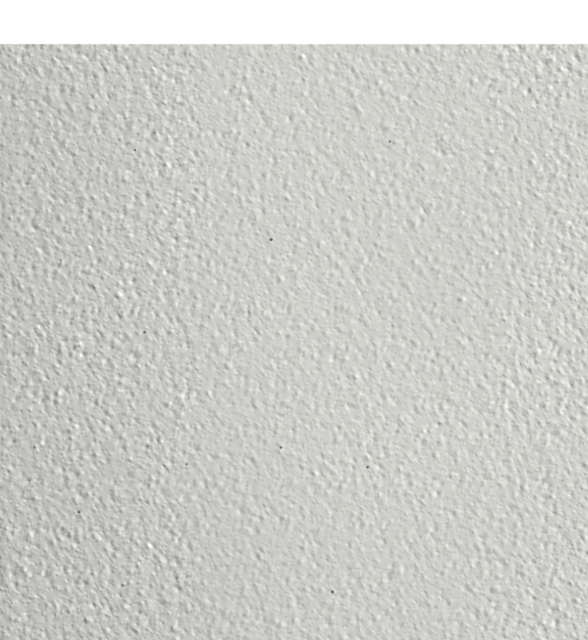
Reproduce this texture procedurally as a Shadertoy shader.

```glsl
#define WALL_TOP 0.931
#define COARSE_GRAINS 100.0
#define FINE_GRAINS 178.0
#define FINE_WEIGHT 0.7
#define CONTRAST 0.038
#define SHADOW_GAIN 1.2
#define SEAM_X 0.31
#define SPECK_CELLS 6.0
#define SPECK_RADIUS 0.0022
#define LIGHT_DIR vec2(0.93, 0.37)
#define SHADED_PAINT vec3(0.758, 0.756, 0.740)
#define LIT_PAINT vec3(0.813, 0.813, 0.795)

vec3 hash3(vec2 cell) {
    vec3 h = fract(cell.xyx * vec3(0.1031, 0.1030, 0.0973));
    h += dot(h, h.yxz + 33.33);
    return fract((h.xxy + h.yzz) * h.zyx);
}

// Slope towards the light of a cellular field of raised and sunken bumps
float bumpSlope(vec2 p, vec2 lightDir) {
    const float falloff = 5.0;
    vec2 cell = floor(p);
    float slope = 0.0;
    for (int y = -1; y <= 1; y++) {
        for (int x = -1; x <= 1; x++) {
            vec2 neighbour = cell + vec2(x, y);
            vec3 rnd = hash3(neighbour);
            vec2 d = p - neighbour - rnd.xy;
            float height = 2.0 * rnd.z - 1.0;
            height *= 0.5 + 0.75 * abs(height);
            slope += height * exp(-falloff * dot(d, d)) * dot(d, lightDir);
        }
    }
    return 2.4 * falloff * slope;
}

// Slow variation from layered sines, about -1 to 1
float patches(vec2 p) {
    float wave = sin(p.x * 9.0 + 2.0 * sin(p.y * 7.0));
    wave += sin(p.y * 13.0 - p.x * 6.0 + 1.7 * sin(p.x * 11.0));
    return 0.5 * wave;
}

// Coverage of rare dark pinholes, kept away from the cell borders
float specks(vec2 p, float pixel) {
    vec2 cell = floor(p * SPECK_CELLS);
    vec3 rnd = hash3(cell + 71.0);
    vec2 centre = (cell + 0.1 + 0.8 * rnd.xy) / SPECK_CELLS;
    float radius = SPECK_RADIUS * (0.6 + 0.6 * fract(rnd.z * 17.0));
    float disc = 1.0 - smoothstep(radius - pixel, radius + pixel, length(p - centre));
    return disc * step(0.6, rnd.z);
}

void mainImage(out vec4 fragColor, in vec2 fragCoord) {
    vec2 p = fragCoord / iResolution.y;
    float pixel = 1.0 / iResolution.y;
    float width = iResolution.x / iResolution.y;
    float patchiness = patches(p);

    // Broad light across the wall, dimmer on the left and at the bottom
    float light = smoothstep(-0.05, 0.55, p.x + 0.12 * (p.y - 0.5));
    light -= 0.18 * (1.0 - smoothstep(0.0, 0.4, p.y));
    vec3 color = mix(SHADED_PAINT, LIT_PAINT, light + 0.06 * patchiness);

    // Rougher plaster left of a soft seam and near the right edge
    float seam = SEAM_X + 0.01 * sin(p.y * 19.0);
    float roughness = mix(1.05, 0.74, smoothstep(seam - 0.05, seam + 0.03, p.x));
    roughness += 0.22 * smoothstep(width - 0.22, width, p.x) + 0.1 * patchiness;

    // Relief lit from the right, the fine grain catching more light from above
    vec2 grain = p + 0.002 * sin(p.yx * vec2(91.0, 77.0));
    vec2 fineLight = normalize(LIGHT_DIR + vec2(0.0, 0.5));
    float relief = bumpSlope(grain * COARSE_GRAINS, LIGHT_DIR);
    relief += FINE_WEIGHT * bumpSlope(grain * FINE_GRAINS + 37.3, fineLight);
    relief *= relief < 0.0 ? SHADOW_GAIN : 1.0;
    color += CONTRAST * roughness * relief;

    // Pinholes, then the blank band above the wall
    color = mix(color, vec3(0.30, 0.29, 0.28), 0.8 * specks(p, pixel));
    float blank = smoothstep(WALL_TOP - pixel, WALL_TOP + pixel, p.y);
    fragColor = vec4(mix(color, vec3(1.0), blank), 1.0);
}
```
